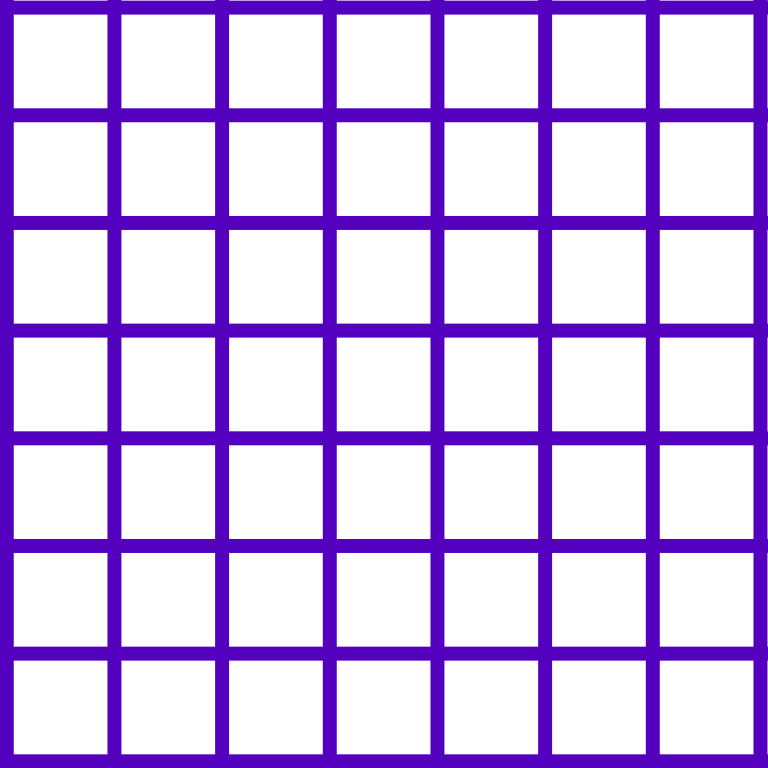
Reproduce this pattern procedurally as a three.js fragment shader.

```glsl
// Draws a plain violet grid on white: seven by seven square cells framed by
// eight bars each way. Each axis measures the distance to its nearest bar
// centre, and the two sets of bars are merged into one flat colour.

varying vec2 vUv;

// Lengths are fractions of the canvas side
const float PITCH = 0.1402;                      // spacing of bar centres
const float BAR_WIDTH = 0.0182;
const vec2 FIRST_BAR = vec2(0.0088, 0.0087);     // centres of the left and bottom bars

const vec3 PAPER = vec3(1.0);
const vec3 VIOLET = vec3(0.33, 0.005, 0.75);

// Distance on each axis to the centre of the nearest bar
vec2 barDistance(vec2 p) {
  vec2 cell = (p - FIRST_BAR) / PITCH;
  return abs(fract(cell + 0.5) - 0.5) * PITCH;
}

void main() {
  // Antialiased coverage of the vertical (x) and horizontal (y) bars
  vec2 pixel = max(fwidth(vUv), vec2(1e-5));
  vec2 bars = clamp((0.5 * BAR_WIDTH - barDistance(vUv)) / pixel + 0.5, 0.0, 1.0);

  // Union of both directions, without darkening the crossings
  float grid = 1.0 - (1.0 - bars.x) * (1.0 - bars.y);
  gl_FragColor = vec4(mix(PAPER, VIOLET, grid), 1.0);
}
```
